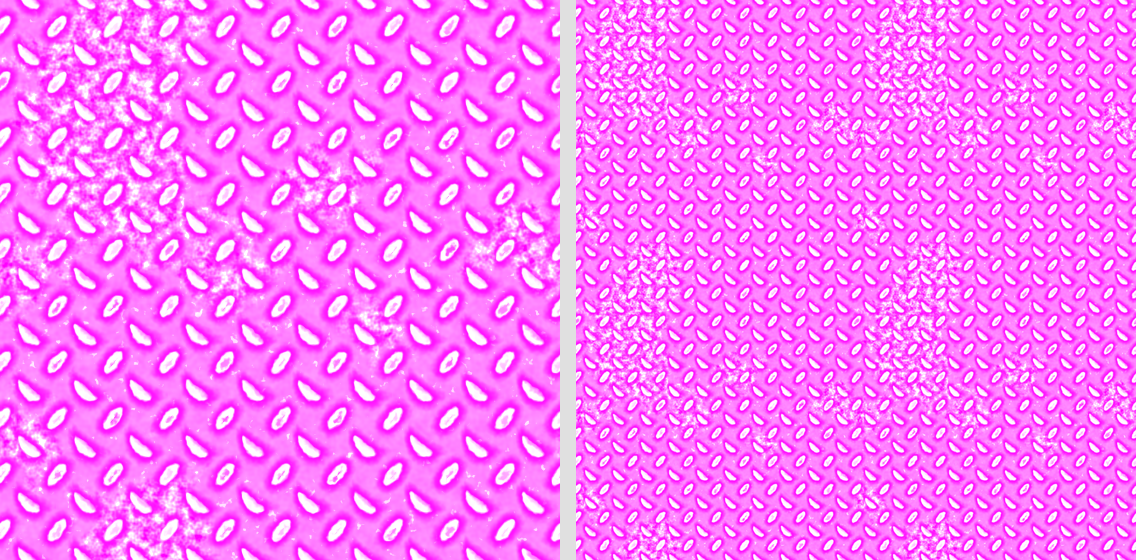
Left, the tile; right, the same tile 2 across and 2 down.
This texture map is drawn by a WebGL 2 fragment shader. Its source:

```glsl
#version 300 es
precision highp float;
// Magenta tread plate: ten by ten cells, each with two raised studs leaning
// opposite ways, drawn as soft ellipses with dark halos over a mottled ground.
// Wrapped blobs and periodic gradient noise place the speckled, worn patches.

uniform vec2 u_resolution;
out vec4 fragColor;

const float CELLS = 10.0;

float hash(vec2 p) {
    return fract(sin(dot(p, vec2(127.1, 311.7))) * 43758.5);
}

// Gradient noise that repeats every `period` lattice steps
float corner(vec2 lattice, vec2 offset, float period) {
    float angle = 6.28319 * hash(mod(lattice, period) + period * 0.37);
    return dot(vec2(cos(angle), sin(angle)), offset);
}

float noise(vec2 uv, float period) {
    vec2 p = uv * period;
    vec2 i = floor(p), f = fract(p);
    vec2 w = f * f * f * (f * (f * 6.0 - 15.0) + 10.0);
    vec2 e = vec2(1.0, 0.0);
    return mix(
        mix(corner(i, f, period), corner(i + e.xy, f - e.xy, period), w.x),
        mix(corner(i + e.yx, f - e.yx, period), corner(i + e.xx, f - e.xx, period), w.x),
        w.y);
}

float fbm(vec2 uv, float period) {
    float sum = 0.0, gain = 0.65;
    for (int i = 0; i < 3; i++) {
        sum += gain * noise(uv, period);
        period *= 2.0;
        gain *= 0.7;
    }
    return sum;
}

// Approximate signed distance to an ellipse
float ellipse(vec2 p, vec2 radii) {
    float k = length(p / radii);
    return k * (k - 1.0) / max(length(p / (radii * radii)), 0.001);
}

// Worn areas: centre and radius of each patch, wrapped at the borders
float wearMask(vec2 uv) {
    vec3 patches[10] = vec3[10](
        vec3(0.14, 0.81, 0.13), vec3(0.24, 0.95, 0.12), vec3(0.22, 0.66, 0.13),
        vec3(0.41, 0.51, 0.09), vec3(0.59, 0.67, 0.09), vec3(0.04, 0.50, 0.07),
        vec3(0.67, 0.41, 0.06), vec3(0.91, 0.57, 0.08), vec3(0.05, 0.21, 0.08),
        vec3(0.28, 0.07, 0.10));
    float sum = 0.0;
    for (int i = 0; i < 10; i++) {
        vec2 d = (fract(uv - patches[i].xy + 0.5) - 0.5) / patches[i].z;
        sum += exp(-dot(d, d));
    }
    return smoothstep(0.3, 0.95, sum + 0.9 * fbm(uv, 14.0));
}

void main() {
    vec2 uv = gl_FragCoord.xy / u_resolution;
    float wear = wearMask(uv);
    float speckle = fbm(uv, 44.0);
    float fine = noise(uv, 110.0);

    // Mottled ground with bright, pitted wear
    float ground = 0.52 + 0.12 * fbm(uv, 26.0) + 0.05 * fine;
    float level = mix(ground, 0.60 + 1.5 * speckle, 0.9 * wear);
    level += 0.35 * smoothstep(0.28, 0.5, speckle);

    float halo = 0.0, body = 0.0, bodyLevel = 1.0;
    for (int kind = 0; kind < 2; kind++) {
        bool rising = kind == 0;
        vec2 p = uv * CELLS - (rising ? vec2(0.02, 0.53) : vec2(0.5, 0.02));
        float random = hash(mod(floor(p + 0.5), CELLS) + float(kind) * 17.0);
        p = fract(p + 0.5) - 0.5;

        // Stud frame: x along its length, y across it
        float tilt = rising ? 0.89 : -0.76;
        vec2 axis = vec2(cos(tilt), sin(tilt));
        vec2 q = vec2(dot(p, axis), dot(p, vec2(-axis.y, axis.x)));
        if (!rising) {
            q.y += 0.025 - 0.7 * q.x * q.x;
            q.y /= 1.0 + 0.9 * q.x;
        }

        float d = ellipse(q, rising ? vec2(0.235, 0.105) : vec2(0.25, 0.093));
        d += 0.03 * speckle + 0.015 * fine;
        halo = max(halo, 1.0 - smoothstep(0.02, 0.17, d));
        float cover = 1.0 - smoothstep(-0.025, 0.022, d);
        body = max(body, cover);

        // Hollow in the rising studs, shaded upper flank on the others
        float shade;
        if (rising) {
            float hollow = ellipse(q - vec2(-0.01, -0.015), vec2(0.10, 0.032));
            hollow += 0.10 * speckle;
            shade = (0.15 + 0.55 * random) * (1.0 - 0.5 * wear)
                  * (1.0 - smoothstep(-0.03, 0.03, hollow));
        } else {
            float flank = smoothstep(0.005, 0.08, q.y + 0.08 * speckle);
            shade = (0.15 + 0.3 * random) * flank;
        }
        bodyLevel -= cover * shade;
    }

    // Dark halo, broken up a little by wear, then the bright studs
    float chipped = 0.3 * wear * smoothstep(0.0, 0.3, speckle);
    level = mix(level, 0.06, 0.96 * halo * (1.0 - chipped));
    level = mix(level, bodyLevel + 0.1 * min(speckle, 0.0), body);

    fragColor = vec4(1.0, clamp(level, 0.0, 1.0), 1.0, 1.0);
}
```
